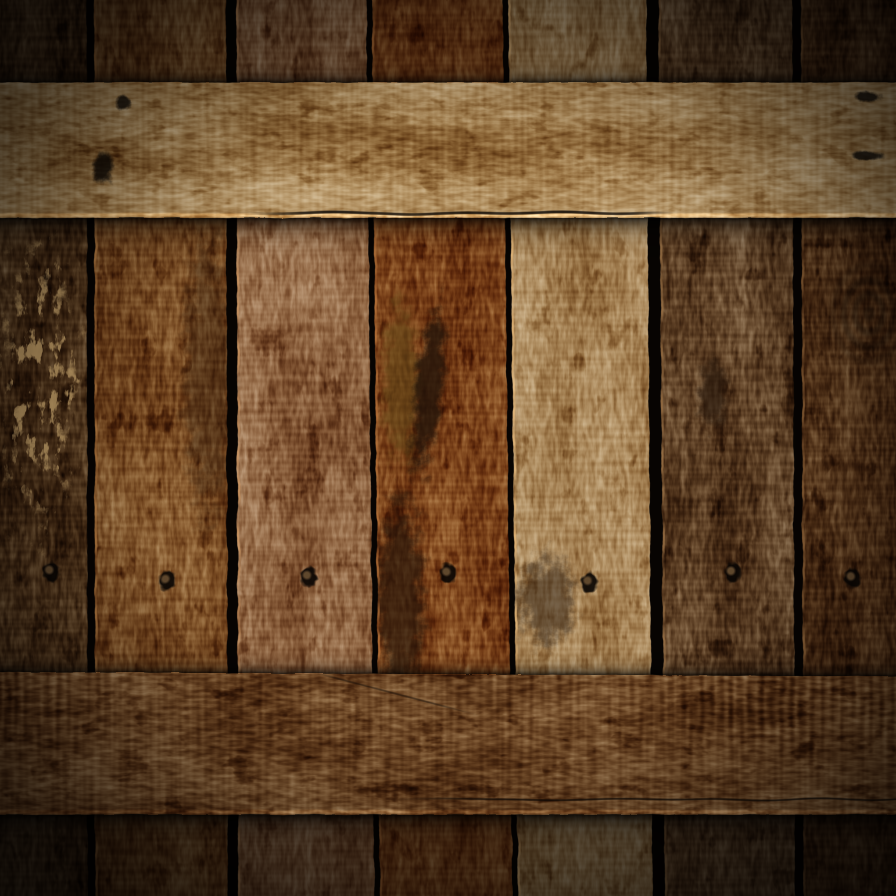
Write a WebGL 2 fragment shader that draws this texture.

```glsl
#version 300 es
precision highp float;
// Weathered timber wall: seven upright planks crossed by two horizontal beams.
uniform vec2 u_resolution;
out vec4 fragColor;

const vec3 SOOT = vec3(0.025, 0.014, 0.008);
const vec3 CREAM = vec3(0.78, 0.64, 0.42);

// Seams between planks: x at the top, x at the bottom, half width
const vec3 SEAMS[6] = vec3[6](
  vec3(0.101, 0.102, 0.0042), vec3(0.258, 0.260, 0.0058), vec3(0.412, 0.421, 0.0031),
  vec3(0.564, 0.575, 0.0031), vec3(0.728, 0.735, 0.0068), vec3(0.889, 0.892, 0.0048));
const vec3 PLANKS[7] = vec3[7](
  vec3(0.28, 0.18, 0.09), vec3(0.45, 0.28, 0.13), vec3(0.53, 0.37, 0.24),
  vec3(0.46, 0.25, 0.10), vec3(0.63, 0.50, 0.33), vec3(0.35, 0.24, 0.14),
  vec3(0.30, 0.18, 0.085));

vec2 gradientAt(vec2 cell) {
  vec3 q = fract(cell.xyx * vec3(0.1031, 0.1030, 0.0973));
  q += dot(q, q.yzx + 33.33);
  float angle = 6.2832 * fract((q.x + q.y) * q.z);
  return vec2(cos(angle), sin(angle));
}

float noise(vec2 p) {
  vec2 i = floor(p), f = fract(p), u = f * f * f * (f * (f * 6.0 - 15.0) + 10.0);
  vec2 e = vec2(1.0, 0.0);
  float low = mix(dot(gradientAt(i), f), dot(gradientAt(i + e), f - e), u.x);
  float high = mix(dot(gradientAt(i + e.yx), f - e.yx), dot(gradientAt(i + 1.0), f - 1.0), u.x);
  return mix(low, high, u.y);
}

float fbm(vec2 p) {
  float sum = 0.0, gain = 1.0;
  for (int k = 0; k < 4; k++) {
    sum += gain * noise(p);
    p = p * 2.03 + 17.3;
    gain *= 0.55;
  }
  return sum;
}

// Positive exposure lightens, negative deepens and reddens
vec3 expose(vec3 tone, float exposure) {
  return pow(tone, vec3(exp(-exposure)));
}

// q.x runs across the grain, q.y along it
vec3 wood(vec2 q, vec3 tone, float seed) {
  q += seed;
  float fibre = fbm(q * vec2(120.0, 26.0));
  float pores = noise(q * vec2(250.0, 75.0));
  float stain = fbm(q * vec2(17.0, 5.0));
  float saw = noise(q * vec2(10.0, 210.0));
  float scuffs = smoothstep(0.22, 0.6, fbm(q * vec2(38.0, 24.0) + 5.0));
  return expose(tone, 0.34 * fibre + 0.42 * pores + 0.42 * stain + 0.24 * saw - 0.35 * scuffs);
}

// Soft ellipse with a ragged rim
float blob(vec2 p, vec2 centre, vec2 radius) {
  float d = length((p - centre) / radius) + 0.45 * fbm(p * 55.0);
  return 1.0 - smoothstep(0.55, 1.25, d);
}

float line(float d, float halfWidth, float blur) {
  return 1.0 - smoothstep(halfWidth - blur, halfWidth + blur, abs(d));
}

vec3 uprights(vec2 p, float px) {
  int index = 0;
  float gap = 0.0, rim = 0.0, left = 0.0, right = 1.0;
  for (int k = 0; k < 6; k++) {
    vec3 s = SEAMS[k];
    float x = mix(s.y, s.x, p.y) + 0.0018 * fbm(vec2(float(k) * 7.0, p.y * 28.0));
    float d = p.x - x;
    if (d > 0.0) { index = k + 1; left = x; }
    else right = min(right, x);
    gap = max(gap, line(d, s.z, px));
    float chipped = smoothstep(-0.35, 0.25, noise(vec2(float(k) * 9.0, p.y * 34.0)));
    rim = max(rim, line(d - s.z - 0.0012, 0.0014, px) * chipped);
  }
  vec3 col = wood(p, PLANKS[index], float(index) * 3.7);

  // Peeled paint, dark streaks and knots
  float flakes = smoothstep(0.08, 0.4, fbm(p * vec2(70.0, 32.0)));
  col = mix(col, CREAM, 0.85 * flakes * blob(p, vec2(0.045, 0.57), vec2(0.042, 0.15)));
  col = mix(col, vec3(0.38, 0.29, 0.10), 0.55 * blob(p, vec2(0.448, 0.57), vec2(0.022, 0.09)));
  vec2 leaning = p - vec2(0.10 * (p.y - 0.56), 0.0);
  float streak = 0.8 * blob(leaning, vec2(0.478, 0.565), vec2(0.017, 0.09));
  streak = max(streak, 0.65 * blob(p, vec2(0.447, 0.33), vec2(0.028, 0.11)));
  streak = max(streak, 0.35 * blob(p, vec2(0.232, 0.58), vec2(0.028, 0.16)));
  streak = max(streak, 0.65 * blob(p, vec2(0.796, 0.56), vec2(0.017, 0.042)));
  streak = max(streak, 0.5 * blob(p, vec2(0.61, 0.33), vec2(0.035, 0.05)));
  col = mix(col, vec3(0.13, 0.075, 0.035), streak);
  float ring = length((p - vec2(0.97, 0.65)) * vec2(1.0, 0.75));
  col *= 1.0 - 0.3 * smoothstep(0.06, 0.02, ring) * (0.6 + 0.4 * sin(ring * 500.0));

  // One nail in each plank, at a slightly varied height
  float wobble = 0.006 * sin(float(index) * 2.4 + 1.5);
  vec2 nail = p - vec2(0.5 * (left + right) + 0.006, 0.356 + wobble);
  float r = length(nail * vec2(1.0, 0.85)) + 0.003 * noise(p * 160.0);
  col = mix(col, SOOT, 0.9 * (1.0 - smoothstep(0.007, 0.011, r)));
  col = mix(col, vec3(0.36, 0.27, 0.17), line(length(nail + vec2(0.002, -0.002)), 0.0045, 0.002));

  col = mix(col, mix(PLANKS[index] * 1.5, CREAM, 0.3), 0.75 * rim);
  return mix(col, SOOT, gap);
}

vec3 upperBeam(vec2 p) {
  vec3 col = wood(p.yx, vec3(0.64, 0.51, 0.33), 41.0);
  float worn = blob(p, vec2(0.40, 0.835), vec2(0.40, 0.038));
  col = expose(col, -0.25 * worn + 0.10 * smoothstep(0.80, 0.77, p.y));
  float marks = blob(p, vec2(0.115, 0.812), vec2(0.012, 0.018));
  marks = max(marks, blob(p, vec2(0.137, 0.886), vec2(0.008)));
  marks = max(marks, blob(p, vec2(0.967, 0.892), vec2(0.016, 0.006)));
  marks = max(marks, blob(p, vec2(0.967, 0.826), vec2(0.016, 0.005)));
  float crack = line(p.y - 0.762 + 0.004 * noise(vec2(p.x * 12.0, 3.0)), 0.0015, 0.001);
  marks = max(marks, crack * smoothstep(0.25, 0.35, p.x) * smoothstep(0.76, 0.70, p.x));
  return mix(col, SOOT, 0.8 * marks);
}

vec3 lowerBeam(vec2 p) {
  vec3 col = wood(p.yx, vec3(0.41, 0.27, 0.145), 63.0);
  float teeth = sin(p.x * 560.0 + 3.0 * noise(p * 20.0));
  float sawn = smoothstep(0.13, 0.20, p.y) * (0.3 + 0.7 * smoothstep(0.2, 0.45, abs(p.x - 0.42)));
  col = expose(col, 0.16 * teeth * sawn - 0.12 * sawn);
  float split = line(p.y - 0.108 - 0.007 * noise(vec2(p.x * 9.0, 8.0)), 0.001, 0.001);
  split *= smoothstep(0.42, 0.55, p.x);
  float slant = line(p.y - 0.247 + 0.26 * (p.x - 0.36), 0.001, 0.001);
  slant *= smoothstep(0.35, 0.38, p.x) * smoothstep(0.54, 0.48, p.x);
  return mix(col, SOOT, 0.7 * max(split, 0.6 * slant));
}

// Lays a beam between two heights, with contact shadows and a lit lower edge
vec3 layBeam(vec3 wall, vec3 beam, float y, float bottom, float top, float px) {
  float below = max(bottom - y, 0.0), above = max(y - top, 0.0);
  if (y < bottom) wall *= 1.0 - 0.85 * exp(-below * 85.0);
  if (y > top) wall *= 1.0 - 0.8 * exp(-above * 150.0);
  beam = mix(beam, beam * 1.35, line(y - bottom - 0.003, 0.002, 0.0015));
  float inside = smoothstep(bottom - px, bottom + px, y) * smoothstep(top + px, top - px, y);
  return mix(wall, beam, inside);
}

void main() {
  vec2 p = gl_FragCoord.xy / u_resolution;
  float px = 0.8 / min(u_resolution.x, u_resolution.y);
  float ragged = 0.0012 * fbm(vec2(p.x * 30.0, 2.0));

  vec3 col = uprights(p, px);
  col *= p.y > 0.83 ? 0.78 : (p.y < 0.17 ? 0.60 : 1.0);
  col = layBeam(col, upperBeam(p), p.y, 0.757 + ragged, 0.908 + ragged, px);
  col = layBeam(col, lowerBeam(p), p.y, 0.091 + ragged, 0.250 - 0.005 * p.x + ragged, px);

  // Vignette
  float falloff = smoothstep(0.30, 0.75, length(p - vec2(0.51, 0.5)));
  fragColor = vec4(col * (1.04 - 0.74 * falloff), 1.0);
}
```
